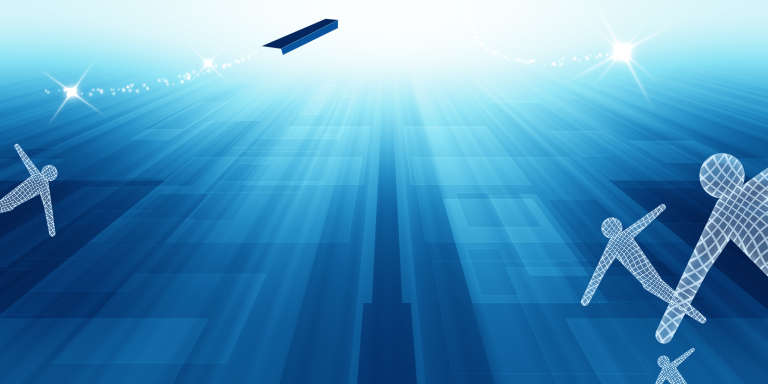
Reproduce this background procedurally as a WebGL 2 fragment shader.

```glsl
#version 300 es
precision highp float;
uniform vec2 u_resolution;
out vec4 fragColor;

const vec2 VANISH = vec2(1.008, 1.0);
const int PANELS = 44;
const int SPARKS = 70;
const float STREAK_GAIN = 0.7;
const float STRIPE_WIDTH = 0.05;
const float MESH_DENSITY = 17.0;
const vec3 SLAB_TOP = vec3(0.02, 0.15, 0.36);
const vec3 SLAB_FRONT = vec3(0.03, 0.33, 0.62);
const vec3 MESH = vec3(0.84, 0.94, 1.0);
const vec3 RAMP[8] = vec3[8](
  vec3(0.01, 0.09, 0.26), vec3(0.02, 0.22, 0.45), vec3(0.05, 0.37, 0.61), vec3(0.14, 0.56, 0.78),
  vec3(0.32, 0.74, 0.89), vec3(0.54, 0.89, 0.96), vec3(0.84, 0.96, 0.98), vec3(1.0));

float pixel;

float hash(float n) { return fract(sin(n * 127.1) * 43758.5453); }

float noise(float x) {
  float i = floor(x), f = fract(x);
  return mix(hash(i), hash(i + 1.0), f * f * (3.0 - 2.0 * f));
}

float cover(float dist) { return 1.0 - smoothstep(-pixel, pixel, dist); }

mat2 turn(float angle) {
  float c = cos(angle), s = sin(angle);
  return mat2(c, -s, s, c);
}

vec3 ramp(float level) {
  float t = clamp(level + 1.0, 0.0, 6.999);
  int i = int(t);
  return mix(RAMP[i], RAMP[i + 1], fract(t));
}

// Floor panel: x = fill, y = outline
vec2 panel(float u, float depth, vec2 across, vec2 along) {
  float a = max(across.x - u, u - across.y) * depth;
  float dist = max(a, max(along.x - depth, depth - along.y));
  return vec2(cover(dist), cover(abs(dist) - 0.001));
}

float floorLevel(vec2 p) {
  float depth = max(VANISH.y - p.y, 0.001);
  float x = p.x - VANISH.x, u = x / depth, au = abs(u);
  float centre = 0.5 + 5.2 * exp(-pow(depth / 0.47, 1.8));
  float edge = -0.2 + 5.2 * exp(-pow(depth / 0.31, 2.2)) + 0.5 * smoothstep(0.75, 1.0, depth);
  float level = mix(centre, edge, smoothstep(0.2, 0.95, abs(x)));

  // Converging rays and shaded lanes
  float detail = STREAK_GAIN * (0.6 * noise(u * 9.0 + 40.0) + 0.4 * noise(u * 31.0 + 90.0) - 0.5);
  detail += 0.35 * (smoothstep(0.27, 0.32, au) - smoothstep(0.4, 0.6, au));
  detail -= 0.3 * cover((abs(au - 0.19) - 0.09) * depth) * smoothstep(0.35, 0.6, depth);
  float stripe = STRIPE_WIDTH * (1.0 + 0.56 * step(0.79, depth));
  detail -= 0.75 * cover((au - stripe) * depth) * smoothstep(0.28, 0.55, depth);
  detail -= 0.55 * panel(au, depth, vec2(1.23, 9.0), vec2(0.47, 0.83)).x;

  // Large mirrored panels
  detail += dot(panel(au, depth, vec2(0.13, 0.78), vec2(0.33, 0.48)), vec2(0.22, 0.3));
  detail += dot(panel(au, depth, vec2(0.16, 1.23), vec2(0.41, 0.63)), vec2(0.2, 0.25));
  detail += dot(panel(au, depth, vec2(0.56, 1.6), vec2(0.83, 1.1)), vec2(0.35, 0.25));

  // Scattered panels
  for (int i = 0; i < PANELS; i++) {
    float k = float(i) * 5.0 + 1.0, side = float(i % 2) * 2.0 - 1.0;
    float start = 0.15 + 2.2 * hash(k), top = 0.19 + 0.55 * hash(k + 1.0);
    vec2 across = vec2(start, start + 0.12 + 0.5 * hash(k + 2.0));
    vec2 along = top * vec2(1.0, 1.15 + 0.4 * hash(k + 3.0));
    detail += dot(panel(u * side, depth, across, along), vec2(0.7 * hash(k + 4.0) - 0.3, 0.24));
  }
  return level + smoothstep(0.14, 0.32, depth) * detail;
}

// Particles strewn along a quadratic curve
float trail(vec2 p, vec2 a, vec2 b, vec2 c, float seed) {
  float glow = 0.0;
  for (int i = 0; i < SPARKS; i++) {
    float k = float(i) * 4.0 + seed, t = hash(k);
    vec2 q = p - mix(mix(a, b, t), mix(b, c, t), t);
    q += (vec2(hash(k + 1.0), hash(k + 2.0)) - 0.5) * (0.012 + 0.03 * t * (1.0 - t));
    float size = 0.0018 + 0.003 * hash(k + 3.0);
    glow += 0.7 * exp(-dot(q, q) / (size * size));
  }
  return min(glow, 1.0);
}

float star(vec2 p, float size, float angle) {
  vec2 q = abs(turn(angle) * p) / size;
  vec2 beams = exp(-q.yx * 45.0) * max(1.0 - q, 0.0);
  return beams.x + beams.y + exp(-dot(q, q) * 40.0);
}

// Convex quad, corners clockwise
float quad(vec2 p, vec2 a, vec2 b, vec2 c, vec2 d) {
  vec2 v[4] = vec2[4](a, b, c, d);
  float dist = -1.0;
  for (int i = 0; i < 4; i++) {
    vec2 e = normalize(v[(i + 1) % 4] - v[i]);
    dist = max(dist, dot(p - v[i], vec2(-e.y, e.x)));
  }
  return cover(dist);
}

float limb(vec2 p, vec2 a, vec2 b, float ra, float rb) {
  vec2 e = b - a;
  float t = clamp(dot(p - a, e) / dot(e, e), 0.0, 1.0);
  return length(p - a - e * t) - mix(ra, rb, t);
}

// Leaping wire-mesh body
float figure(vec2 p, float scale, float angle) {
  vec2 q = turn(angle) * p / scale;
  float d = length(q - vec2(-0.06, 0.12)) - 0.105;
  d = min(d, limb(q, vec2(0.04, 0.0), vec2(0.45, 0.33), 0.065, 0.03));
  d = min(d, limb(q, vec2(-0.02, -0.04), vec2(-0.17, -0.3), 0.075, 0.05));
  d = min(d, limb(q, vec2(-0.17, -0.3), vec2(-0.33, -0.62), 0.05, 0.04));
  d = min(d, limb(q, vec2(0.05, -0.06), vec2(0.35, -0.42), 0.13, 0.09));
  d = min(d, limb(q, vec2(0.33, -0.42), vec2(0.85, -0.8), 0.09, 0.035));
  vec2 g = vec2(q.x + q.y, q.x - q.y) + 0.04 * sin(q.yx * 14.0);
  vec2 cell = abs(fract(g * MESH_DENSITY) - 0.5);
  float wire = smoothstep(0.32, 0.48, max(cell.x, cell.y));
  return cover(d * scale) * min(0.3 + 0.45 * wire + 0.4 * exp(-abs(d) * 50.0), 0.95);
}

void main() {
  vec2 p = gl_FragCoord.xy / u_resolution.y;
  pixel = 0.75 / u_resolution.y;
  vec3 color = ramp(floorLevel(p));

  // Horizon glow
  vec2 g = (p - vec2(1.02, 0.93)) / vec2(0.42, 0.16);
  color = mix(color, vec3(1.0), 0.75 * exp(-dot(g, g)));

  // Light trails and stars
  vec2 s = p - vec2(1.62, 0.865);
  float light = trail(p, vec2(0.12, 0.76), vec2(0.44, 0.75), vec2(0.69, 0.875), 11.0);
  light += trail(s, vec2(-0.4, 0.095), vec2(-0.37, -0.085), vec2(0.0), 503.0);
  light += star(p - vec2(0.187, 0.76), 0.11, 0.95) + star(p - vec2(0.542, 0.835), 0.08, 0.8);
  light += star(s, 0.17, 0.5) + 0.7 * star(s, 0.13, -0.7);
  color = mix(color, vec3(1.0), min(light, 1.0));

  // Flying slab
  vec2 tip = vec2(0.732, 0.873), back = vec2(0.88, 0.948);
  color = mix(color, SLAB_TOP, quad(p, vec2(0.682, 0.88), vec2(0.848, 0.951), back, tip));
  color = mix(color, SLAB_FRONT, quad(p, tip, back, vec2(0.88, 0.927), vec2(0.737, 0.857)));

  // Mesh bodies
  float body = figure(vec2(0.11 - p.x, p.y - 0.53), 0.2, 0.3);
  body = max(body, figure(p - vec2(1.609, 0.375), 0.26, 0.0));
  body = max(body, figure(p - vec2(1.914, 0.475), 0.56, 0.0));
  body = max(body, figure(p - vec2(1.737, 0.04), 0.15, 0.0));
  fragColor = vec4(mix(color, MESH, body), 1.0);
}
```
